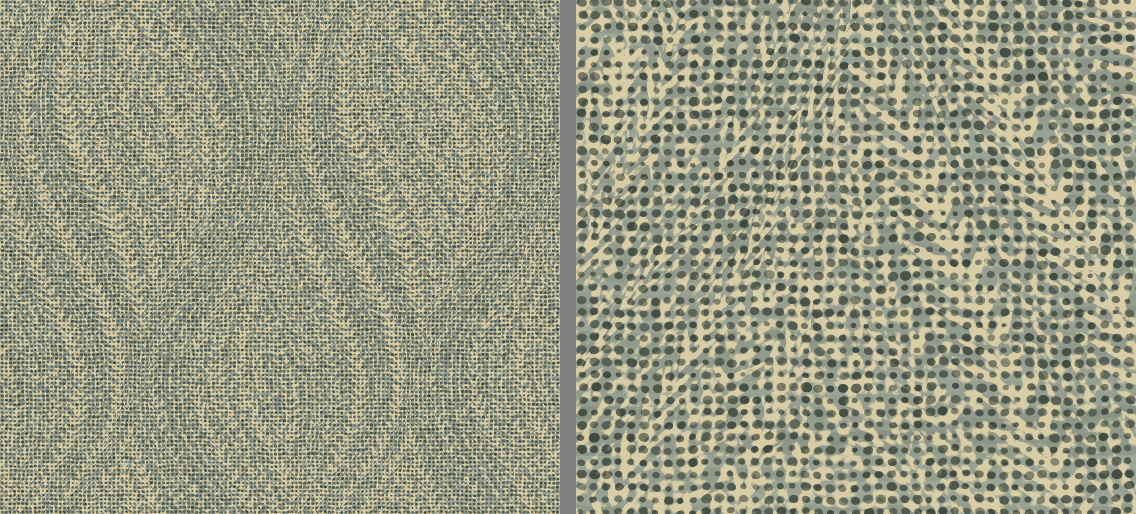
Left: the whole. Right: its middle third, enlarged.
A Shadertoy shader for this pattern:

```glsl
const float TAU = 6.2832;
const float COLUMN = 0.545;      // width of one repeat, in canvas heights
const float BELLY_Y = 0.76;      // height of the widest part of odd columns
const float SWELL = 0.19;        // how far each ogee swells and pinches
const float LEAN = 0.28;         // sideways lean of each ogee's axis
const float STRAND = 0.043;      // width of one frond
const float LEAFLETS = 46.0;     // least leaflets per canvas height
const float SLANT = 1.2;         // upward sweep of the leaflets
const float THREADS = 124.0;     // weave cells per canvas height
const float DOT = 0.30;          // mean radius of a weave hole, in cells
const float WEAR = 0.62;         // break-up of the printed ink
const vec3 GROUND = vec3(0.58, 0.615, 0.555);
const vec3 CREAM = vec3(0.85, 0.805, 0.65);
const vec3 HOLE = vec3(0.25, 0.29, 0.25);

float hash(vec2 p) {
    vec3 q = fract(vec3(p.xyx) * 0.1031);
    q += dot(q, q.yzx + 33.33);
    return fract((q.x + q.y) * q.z);
}

// Distance to the nearest scattered point
float cellular(vec2 p) {
    vec2 cell = floor(p), f = p - cell;
    float nearest = 2.0;
    for (int j = -1; j <= 1; j++)
        for (int i = -1; i <= 1; i++) {
            vec2 o = vec2(i, j), id = cell + o;
            vec2 seed = vec2(hash(id), hash(id + 71.0));
            nearest = min(nearest, length(o + seed - f));
        }
    return nearest;
}

// Slow drift of the hand-drawn lines, equal in every repeat
vec2 sway(vec2 p) {
    float turn = TAU * p.x / COLUMN;
    float x = 0.016 * sin(TAU * p.y + 1.0) + 0.006 * sin(2.0 * TAU * p.y + turn);
    return p + vec2(x, 0.004 * sin(3.0 * turn + TAU * p.y));
}

// Half-width of ogee column k at height y; neighbours interlock
float ogeeWidth(float k, float y) {
    float side = mod(k, 2.0) * 2.0 - 1.0;
    return COLUMN * (0.25 + SWELL * side * cos(TAU * (y - BELLY_Y)));
}

// Amount of cream ink called for by the fronds
float frondTone(vec2 p) {
    float spacing = 0.5 * COLUMN;
    float k = floor(p.x / spacing + 0.5);
    float u = p.x - k * spacing;
    float w = ogeeWidth(k, p.y);
    if (abs(u) > w) {
        k += sign(u);
        u = p.x - k * spacing;
        w = ogeeWidth(k, p.y);
    }
    float parity = mod(k, 2.0);

    // Strands follow the outline towards a leaning axis
    float lean = LEAN * sin(TAU * (p.y - BELLY_Y + 0.5 * parity));
    float side = step(lean * w, u);
    float reach = side > 0.5 ? (w - u) / (1.0 - lean) : (w + u) / (1.0 + lean);
    float squeeze = mix(0.6, 1.0, smoothstep(0.06, 0.4, w / COLUMN));
    float lane = reach / (STRAND * squeeze) + 0.5;
    lane += 0.13 * sin(2.6 * lane + 2.0 * side + 3.0 * parity);
    float id = floor(lane);
    float across = 2.0 * abs(fract(lane) - 0.5);
    float seed = hash(vec2(id + 3.0, parity * 7.0 + side));

    // Herringbone leaflets on a thin spine, each a little different
    float count = LEAFLETS + floor(seed * 16.0);
    float phase = p.y * count - across * SLANT + seed;
    phase += 0.12 * sin(p.y * 61.0 + id * 2.0);
    float leafSeed = hash(vec2(mod(floor(phase), count), id + 11.0 * parity + 5.0 * side));
    float wave = abs(fract(phase) - 0.5) * 2.0;
    float span = 0.8 + 0.3 * leafSeed;
    float taper = max(1.0 - across * across / (span * span), 0.0);
    float thickness = (0.42 + 0.16 * leafSeed) * sqrt(taper);
    float leaflet = smoothstep(-0.12, 0.16, thickness - wave);
    float spine = 1.0 - smoothstep(0.06, 0.16, across);
    float frond = max(leaflet, spine * 0.6);

    // Quiet bands carry fine lines and a ghost of the leaflets
    float lines = smoothstep(0.55, 0.95, 0.5 + 0.5 * cos(TAU * 3.0 * lane));
    float quiet = 1.0 - smoothstep(0.3, 0.75, abs(lane - 1.4));
    quiet = max(quiet, 0.6 * step(0.72, seed));
    float inner = smoothstep(1.5, 4.5, lane);
    float strength = mix(0.42, 0.28, inner) * (0.85 + 0.3 * seed);
    float tone = mix(0.22, 0.31, inner) + strength * frond + 0.12 * lines;
    return mix(tone, 0.21 + 0.24 * lines + 0.14 * frond, quiet);
}

void mainImage(out vec4 fragColor, in vec2 fragCoord) {
    vec2 p = fragCoord / iResolution.y;
    float edge = 0.6 * THREADS / iResolution.y;

    // Slightly uneven weave
    vec2 weave = p * THREADS;
    weave += 0.06 * vec2(sin(p.y * 57.0) + sin(p.y * 131.0 + p.x * 20.0),
                         sin(p.x * 49.0) + sin(p.x * 117.0 + p.y * 23.0));
    vec2 cell = floor(weave);
    vec2 local = weave - cell - 0.5;
    float random = hash(cell + 19.0);

    // Worn ink on the raised threads
    float tone = frondTone(sway(p));
    float grain = 0.5 - cellular(weave * vec2(0.7, 1.1));
    float thread = max(abs(local.x), abs(local.y)) - 0.35;
    float ink = tone + grain * WEAR + thread * 0.45;
    float cream = smoothstep(0.37, 0.57, ink);

    // Dark holes between threads, denser along some rows
    float streak = sin(cell.y * 2.4 + sin(p.x * 9.0)) * sin(p.x * 17.0 + cell.y * 1.7);
    float radius = DOT + 0.16 * (random - 0.5) + 0.04 * streak - 0.1 * (tone - 0.4);
    vec2 offset = 0.12 * (vec2(random, hash(cell + 53.0)) - 0.5);
    float d = length((local - offset) * vec2(0.9, 1.05)) - radius;
    float hole = 1.0 - smoothstep(-edge, edge, d);
    float depth = mix(0.65, 1.0, hash(cell + 37.0)) * (1.0 - 0.2 * cream);

    vec3 color = GROUND * (0.96 + 0.08 * hash(cell.yy) + 0.04 * streak);
    color = mix(color, CREAM, cream);
    color = mix(color, HOLE, hole * depth);
    fragColor = vec4(color, 1.0);
}
```
